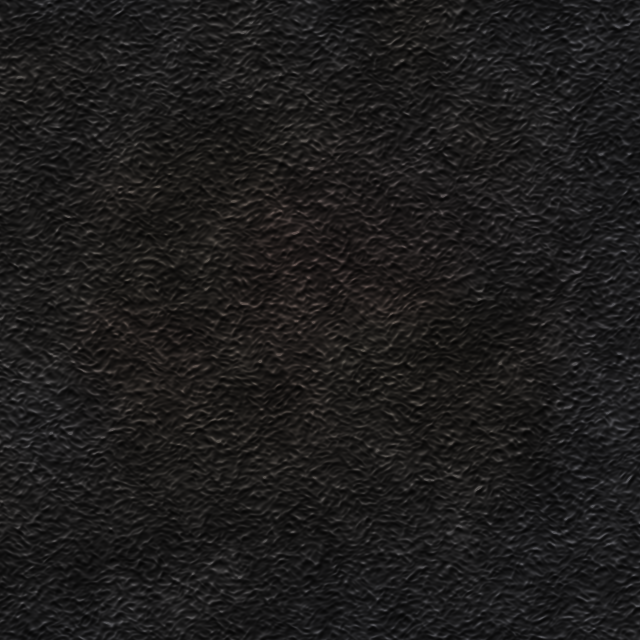
Reproduce this texture procedurally as a WebGL 1 fragment shader.

```glsl
precision highp float;
uniform vec2 u_resolution;

#define FIBRE_FREQ 98.0
#define FINE_FREQ 132.0
#define FIBRE_SIZE vec2(0.60, 0.27)
#define TILT 0.12
#define TILT_SPREAD 1.5
#define CONTRAST 0.43
#define MOTTLE 0.55
#define BASE_LEVEL 0.104
#define WARM_TINT vec3(1.07, 1.00, 0.92)
#define COOL_TINT vec3(1.00, 1.00, 1.05)
#define RED_TINT vec3(1.17, 0.96, 0.92)

vec3 hash3(vec2 cell) {
  vec3 h = fract(vec3(cell.xyx) * vec3(0.1031, 0.1030, 0.0973));
  h += dot(h, h.yxz + 33.33);
  return fract((h.xxy + h.yzz) * h.zyx);
}

// Soft cellular patches: a Gaussian blend of one random value per cell.
float patches(vec2 p) {
  vec2 cell = floor(p);
  float total = 0.0;
  float weight = 0.0;
  for (int j = -2; j <= 2; j++) {
    for (int i = -2; i <= 2; i++) {
      vec2 id = cell + vec2(float(i), float(j));
      vec3 rnd = hash3(id + 71.0);
      vec2 d = p - id - rnd.xy;
      float w = exp(-2.5 * dot(d, d));
      total += w * rnd.z;
      weight += w;
    }
  }
  return total / weight - 0.5;
}

// Short bent fibres, one per cell, each lit above and shaded below.
float fibres(vec2 p, float seed) {
  vec2 cell = floor(p);
  float relief = 0.0;
  for (int j = -2; j <= 2; j++) {
    for (int i = -2; i <= 2; i++) {
      vec2 id = cell + vec2(float(i), float(j));
      vec3 rnd = hash3(id + seed);
      vec3 shape = hash3(id + seed + 217.0);
      float angle = TILT + (rnd.z - 0.5) * TILT_SPREAD;
      float c = cos(angle);
      float s = sin(angle);
      vec2 d = p - id - rnd.xy;
      d = vec2(c * d.x + s * d.y, c * d.y - s * d.x);
      d.y += (shape.x - 0.5) * 0.6 * d.x * d.x;
      d /= FIBRE_SIZE;
      relief += mix(0.3, 1.7, shape.y) * d.y * exp(-0.5 * dot(d, d));
    }
  }
  return relief;
}

void main() {
  vec2 p = gl_FragCoord.xy / u_resolution.y;

  // Gentle waviness of the nap
  vec2 bent = p + 0.0025 * vec2(sin(p.y * 61.0 + 2.0 * sin(p.x * 23.0)),
                               sin(p.x * 53.0 + 2.0 * sin(p.y * 29.0)));

  // Relief and broad variation in brightness
  float relief = fibres(bent * FIBRE_FREQ, 13.0)
               + 0.95 * fibres(bent * FINE_FREQ, 431.0);
  float mottle = patches(bent * 34.0) + 0.6 * patches(p * 9.0 + 40.0);
  float tone = CONTRAST * 1.3 * relief + MOTTLE * mottle;
  float level = BASE_LEVEL * exp(min(tone, 1.15));

  // Faint hue patches: cooler to the right and in corners, redder inside
  vec2 fromCentre = p - vec2(0.42, 0.57);
  float hue = patches(p * 7.0 + 90.0);
  float cool = smoothstep(0.1, 0.75, length(fromCentre) + 0.25 * fromCentre.x + 0.7 * hue);
  float red = exp(-14.0 * dot(fromCentre, fromCentre * vec2(0.6, 2.0)))
            * smoothstep(-0.15, 0.2, patches(p * 8.0 + 150.0));
  vec3 tint = mix(mix(WARM_TINT, COOL_TINT, cool), RED_TINT, 0.8 * red);

  gl_FragColor = vec4(level * tint, 1.0);
}
```
